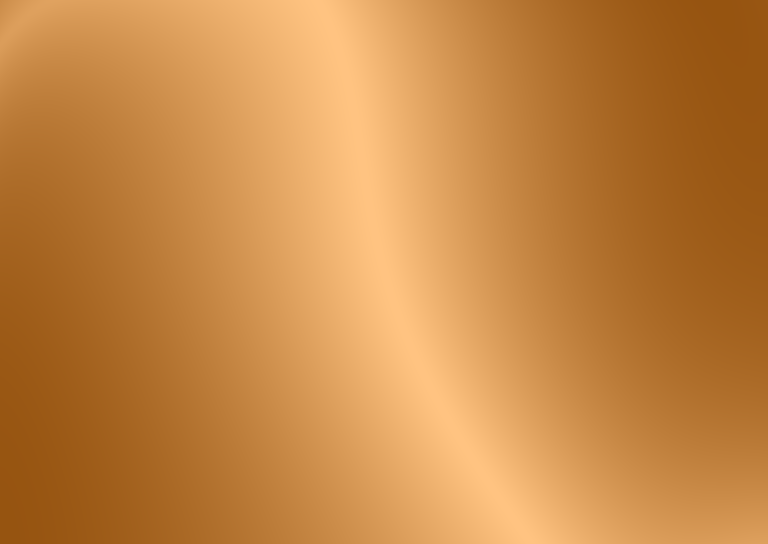
Reproduce this background procedurally as a Shadertoy shader.

```glsl
// Soft copper sheen: a bright curved fold runs from top to bottom and falls
// off into dark bronze on both sides. Two faint outer folds glow in the top
// left and bottom right corners; all levels blend between two colours.

const vec3 BRONZE = vec3(0.585, 0.325, 0.060);
const vec3 COPPER = vec3(1.000, 0.765, 0.505);

const float FOLD_SOFTNESS = 0.012;   // rounding of the bright crest
const float LEFT_WIDTH    = 0.560;   // crest to darkest valley, canvas widths
const float LEFT_FLARE    = 0.117;   // extra left width at the bottom
const float FLARE_START   = 0.550;
const float RIGHT_WIDTH   = 0.508;
const float LEFT_POWER    = 1.6;
const float RIGHT_POWER   = 1.8;
const float GLOW_STRENGTH = 0.62;
const float TOP_REACH     = 0.202;   // glow decay, canvas heights
const float BOTTOM_REACH  = 0.239;

float softAbs(float x, float radius) {
    return sqrt(x * x + radius * radius) - radius;
}

// Horizontal place of the main crest at depth v below the top edge
float crestX(float v) {
    return 0.414 + v * (0.385 + v * (-1.043 + v * (1.544 - 0.608 * v)));
}

// Vertical places of the two outer crests
float topCrestY(float x) {
    return -0.064 + 0.147 * exp(-x / 0.078);
}

float bottomCrestY(float x) {
    return 1.011 + 0.303 * pow(max(1.0 - x, 0.0) / 0.219, 1.4);
}

float valley(float dist, float width, float power) {
    return pow(abs(1.0 - dist / width), power);
}

float cornerGlow(float dist, float reach) {
    return GLOW_STRENGTH * exp(-softAbs(dist, 0.01) / reach);
}

void mainImage(out vec4 fragColor, in vec2 fragCoord) {
    vec2 p = fragCoord / iResolution.xy;
    p.y = 1.0 - p.y;                 // depth measured from the top

    float side = p.x - crestX(p.y);
    float dist = softAbs(side, FOLD_SOFTNESS);

    // Each slope has its own falloff and corner glow; they meet at the crest
    float light, glow;
    if (side < 0.0) {
        float flare = max(p.y - FLARE_START, 0.0) / (1.0 - FLARE_START);
        float width = LEFT_WIDTH + LEFT_FLARE * flare * flare;
        light = valley(dist, width, LEFT_POWER);
        glow = cornerGlow(p.y - topCrestY(p.x), TOP_REACH);
    } else {
        light = valley(dist, RIGHT_WIDTH, RIGHT_POWER);
        glow = cornerGlow(p.y - bottomCrestY(p.x), BOTTOM_REACH);
    }

    // Screen blend keeps the crest at full brightness
    light = 1.0 - (1.0 - light) * (1.0 - glow);
    fragColor = vec4(mix(BRONZE, COPPER, clamp(light, 0.0, 1.0)), 1.0);
}
```
